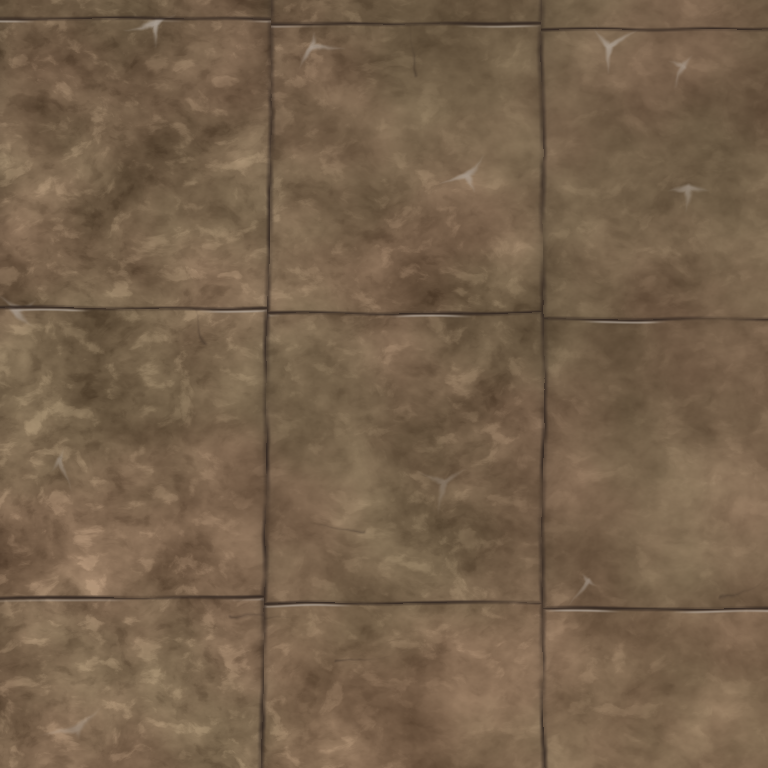
This texture is drawn by a WebGL 2 fragment shader. Its source:

```glsl
#version 300 es
precision highp float;

uniform vec2 u_resolution;
out vec4 outColor;

#define TILE_PITCH vec2(0.359, 0.377)
#define GRID_ORIGIN vec2(0.348, 0.215)
#define COLUMN_DROP 0.007
#define JOINT_WIDTH vec2(0.0052, 0.0027)
#define JOINT_WOBBLE 0.004
#define SCUFF_CELLS 6.0
#define SCUFF_CHANCE 0.36
#define SCUFF_LENGTH 0.034
#define STONE_DARK vec3(0.285, 0.22, 0.16)
#define STONE_LIGHT vec3(0.605, 0.515, 0.42)
#define JOINT_COLOR vec3(0.20, 0.155, 0.13)
#define SCUFF_COLOR vec3(0.70, 0.66, 0.62)

vec2 hash2(vec2 p) {
  vec3 q = fract(p.xyx * vec3(0.1031, 0.1030, 0.0973));
  q += dot(q, q.yzx + 33.33);
  return fract((q.xx + q.yz) * q.zy);
}

float cornerSlope(vec2 cell, vec2 offset) {
  float angle = 6.2832 * hash2(cell).x;
  return dot(vec2(cos(angle), sin(angle)), offset);
}

float gradientNoise(vec2 p) {
  vec2 i = floor(p), f = fract(p);
  vec2 s = f * f * f * (f * (f * 6.0 - 15.0) + 10.0);
  vec2 e = vec2(1, 0);
  return mix(mix(cornerSlope(i, f), cornerSlope(i + e, f - e), s.x),
             mix(cornerSlope(i + e.yx, f - e.yx), cornerSlope(i + 1.0, f - 1.0), s.x), s.y);
}

float fbm(vec2 p) {
  float sum = 0.0, gain = 1.0;
  for (int i = 0; i < 5; i++) {
    sum += gain * gradientNoise(p);
    p = mat2(1.6, 1.2, -1.2, 1.6) * p + 7.3;
    gain *= 0.5;
  }
  return sum;
}

// Tapered stroke from the origin, soft at its rim
float stroke(vec2 p, float angle, float len, float width, float soft) {
  vec2 dir = vec2(cos(angle), sin(angle));
  float h = clamp(dot(p, dir) / len, 0.0, 1.0);
  float dist = length(p - dir * h * len) - width * (1.0 - h);
  return (1.0 - smoothstep(-soft, soft, dist)) * (1.0 - 0.8 * h);
}

// x: pale uneven three-armed chips, y: dark hairline scratches
vec2 scatterMarks(vec2 p, float soft) {
  vec2 marks = vec2(0), base = floor(p * SCUFF_CELLS);
  for (int n = 0; n < 9; n++) {
    vec2 cell = base + vec2(n % 3, n / 3) - 1.0;
    vec2 seed = hash2(cell + 41.0), jitter = hash2(cell + 97.0);
    vec2 d = p - (cell + 0.15 + 0.7 * jitter) / SCUFF_CELLS;
    float turn = 6.2832 * seed.y;
    if (seed.x < SCUFF_CHANCE) {
      for (int k = 0; k < 3; k++) {
        vec2 shape = hash2(cell + float(k) * 13.0);
        float angle = turn + 2.1 * float(k) + 1.3 * shape.y;
        float arm = stroke(d, angle, SCUFF_LENGTH * (0.35 + shape.x), 0.0042, soft);
        marks.x = max(marks.x, arm * (0.3 + 0.7 * jitter.y));
      }
    } else if (seed.x > 0.88) {
      marks.y = max(marks.y, stroke(d, turn, 2.0 * SCUFF_LENGTH, 0.0015, soft));
    }
  }
  return marks;
}

void main() {
  vec2 uv = gl_FragCoord.xy / u_resolution;
  float px = 1.0 / min(u_resolution.x, u_resolution.y);

  // Uneven tile grid: leaning first joint, each column set a little lower
  vec2 g = uv - GRID_ORIGIN;
  g.x -= 0.012 * (uv.y - 0.5) * (1.0 - smoothstep(0.36, 0.7, uv.x));
  g.x += JOINT_WOBBLE * fbm(vec2(uv.x * 2.0, uv.y * 9.0));
  float column = floor(g.x / TILE_PITCH.x);
  g.y += COLUMN_DROP * column;
  g.y += JOINT_WOBBLE * gradientNoise(vec2(uv.x * 9.0, uv.y * 2.0 + 5.0 * column));
  g /= TILE_PITCH;
  vec2 tile = floor(g);
  vec2 d = (fract(g + 0.5) - 0.5) * TILE_PITCH;

  // Mottled stone with short dabs, busier toward the left
  vec2 p = uv + 0.37 * tile;
  vec2 warp = vec2(fbm(p * 9.0), fbm(p * 9.0 + 31.0));
  float busy = 1.0 - smoothstep(0.1, 0.9, uv.x + 0.6 * gradientNoise(uv * 4.0 + 3.0));
  float tone = 0.53 + 0.36 * gradientNoise(uv * 4.5 + 8.0);
  tone += mix(0.3, 0.42, busy) * fbm(p * vec2(10.0, 12.0) + 0.25 * warp);
  tone += mix(0.09, 0.14, busy) * fbm(uv * vec2(48.0, 60.0));
  float fleck = fbm(p * vec2(26.0, 36.0) + 0.6 * warp);
  tone += mix(0.1, 0.3, busy) * (smoothstep(0.1, 0.55, fleck) - 0.6 * smoothstep(0.1, 0.6, -fleck));
  vec3 color = mix(STONE_DARK, STONE_LIGHT, clamp(tone, 0.0, 1.15));

  // Slight drift between olive and rust, dimmer toward the top
  float rust = smoothstep(-0.5, 0.5, gradientNoise(uv * 5.0 + 19.0) + 0.4 * warp.x + 0.3 * (0.5 - uv.y));
  color *= mix(vec3(0.985, 1.0, 0.96), vec3(1.025, 0.995, 0.98), rust);
  color *= mix(1.06, 0.95, uv.y) + 0.05 * (hash2(tile + 11.0).x - 0.5);

  // Chips and scratches
  vec2 marks = scatterMarks(uv + 0.014 * warp, 0.0014 + px);
  color = mix(color, SCUFF_COLOR, 0.85 * marks.x);
  color = mix(color, JOINT_COLOR, 0.4 * marks.y);

  // Joints: soft smudged uprights, thin level lines with a broken pale lower lip
  vec2 worn = vec2(fbm(vec2(uv.y * 11.0, column * 3.3)), gradientNoise(vec2(uv.x * 8.0, tile.y * 3.3)));
  vec2 line = 1.0 - smoothstep(vec2(0.0), JOINT_WIDTH + px, abs(d));
  color *= 1.0 - 0.12 * exp(-abs(d.x) / 0.008) - 0.05 * exp(-abs(d.y) / 0.005);
  float lip = 1.0 - smoothstep(0.0, 0.0018 + px, abs(d.y + 0.0034));
  color = mix(color, SCUFF_COLOR, 0.65 * lip * smoothstep(0.0, 0.35, worn.y));
  vec2 depth = clamp(vec2(0.45, 0.7) + vec2(0.8, 1.0) * worn, 0.08, 0.9);
  color = mix(color, JOINT_COLOR, max(line.x * depth.x, line.y * depth.y));

  outColor = vec4(color, 1.0);
}
```
